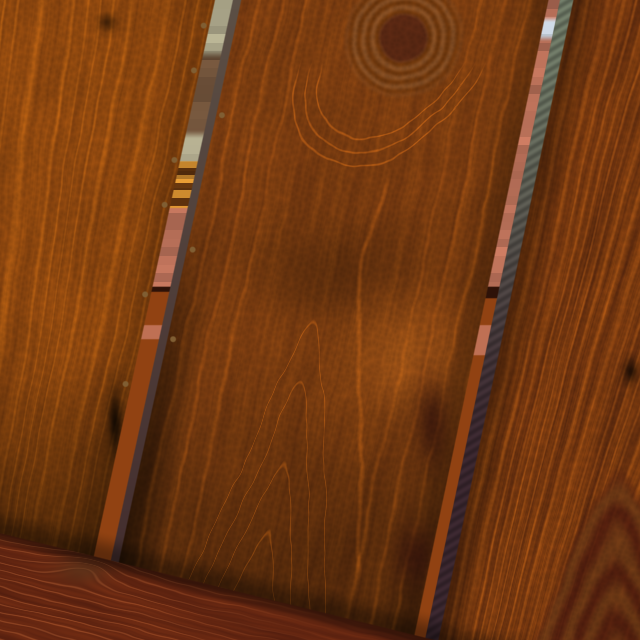
A Shadertoy shader for this texture:

```glsl
float hash(vec2 p) {
  return fract(sin(dot(p, vec2(127.1, 311.7))) * 4375.85);
}

float waves(vec2 p) {
  float sum = 0., amp = .5;
  for (int i = 0; i < 4; i++) {
    sum += amp * sin(p.x + 1.7 * sin(p.y));
    p = mat2(1.6, 1.2, -1.2, 1.6) * p + 1.3;
    amp *= .55;
  }
  return sum;
}

// Distance to the nearest scattered cell point
float cells(vec2 p) {
  float nearest = 2.;
  for (int i = 0; i < 9; i++) {
    vec2 c = floor(p) + vec2(i % 3 - 1, i / 3 - 1);
    nearest = min(nearest, length(c + vec2(hash(c), hash(c + 37.)) - p));
  }
  return nearest;
}

float blob(vec2 p, vec2 center, vec2 radius) {
  vec2 k = (p - center) / radius;
  return exp(-dot(k, k));
}

float ridge(float v, float width) {
  return 1. - smoothstep(0., width, abs(v));
}

float rings(float v, float width) {
  return ridge(fract(v) - .5, width);
}

float span(float v, float a, float b, float soft) {
  return smoothstep(a - soft, a + soft, v) - smoothstep(b - soft, b + soft, v);
}

float streaks(float x, float y) {
  return .6 * cells(vec2(x * 75., y * 3.)) + .4 * cells(vec2(x * 170., y * 7.));
}

vec3 leftBoard(vec2 p, float d, float q) {
  float g = mix(p.x + .13 * d, q, smoothstep(.1, .32, q)) + .005 * waves(p * 9.);
  vec3 col = mix(vec3(.61, .31, .06), vec3(.45, .22, .05), streaks(g, d));
  col += vec3(.1, .06, .01) * rings(g * 34. + .5 * sin(g * 40.), .16);
  col *= 1. - .4 * smoothstep(.48, .9, d) - .18 * smoothstep(.27, .34, q);
  col *= 1. - .5 * blob(p, vec2(.168, .965), vec2(.013));
  return col * (1. - .75 * blob(p, vec2(.18, .34), vec2(.01, .045)));
}

vec3 middleBoard(vec2 p, float d, float q) {
  float wob = waves(p * 17.);
  vec3 col = mix(vec3(.53, .265, .065), vec3(.4, .19, .055), streaks(q + .003 * wob, d));
  col *= 1. - .3 * smoothstep(.5, .95, d) - .22 * blob(p, vec2(.53, .58), vec2(.13, .07));
  col += vec3(.11, .07, .02) * blob(p, vec2(.63, .44), vec2(.08));
  // Side grain, nested arches and a wandering line
  float lines = .55 * smoothstep(.07, .16, abs(q - .62)) * rings(q * 26. + .12 * wob, .13);
  float arch = d - 4.3 * length(vec2(q - .6, .01)) + .022 * wob;
  lines += .8 * rings(arch * 8.7 - 3.4, .055) * smoothstep(.39, .43, arch);
  float wander = p.x - .612 + .05 * smoothstep(.25, .42, d) - .005 * wob;
  lines += .7 * ridge(wander, .006) * span(d, .28, .9, .03);
  // Knot and the contours flowing around it
  vec2 k = p - vec2(.63, .941);
  float r = length(k) + .004 * wob;
  float flow = length(vec2(k.x - .4 * k.y, .75 * k.y)) + .006 * wob;
  lines += rings(flow * 59. - 6.4, .13) * span(flow, .11, .159, .004) * smoothstep(.03, .08, -k.y);
  col += vec3(.19, .1, .015) * min(lines, 1.);
  vec3 halo = vec3(.46, .26, .1) + .055 * sin(r * 430.);
  col = mix(col, halo, .75 - .75 * smoothstep(.075, .1, r));
  col = mix(vec3(.34, .15, .07), col, smoothstep(.032, .042, r));
  // Shaded edges and stains
  col *= 1. - .5 * smoothstep(-.45, -.378, -q) * smoothstep(.2, .7, d);
  col *= 1. - .25 * smoothstep(.8, .86, q);
  float stain = blob(p, vec2(.675, .34), vec2(.022, .06)) + blob(p, vec2(.65, .13), vec2(.03, .045));
  return mix(col, vec3(.19, .065, .04), .7 * stain);
}

vec3 rightBoard(vec2 p, float d, float q) {
  float g = q + .16 * d * smoothstep(.9, 1.15, q) + .004 * waves(p * 8.);
  vec3 col = mix(vec3(.54, .26, .06), vec3(.32, .14, .05), streaks(g, d));
  col += vec3(.12, .07, .015) * rings(g * 42. + .5 * sin(g * 31.), .22);
  col *= .7 + .3 * smoothstep(.9, .96, q);
  float arch = d - 2.3 * length(vec2(p.x - .965, .017)) + .02 * waves(p * 14.);
  vec3 heart = mix(vec3(.4, .21, .08), vec3(.29, .1, .05), .5 + .5 * sin(arch * 75.));
  col = mix(col, heart, .85 * smoothstep(.68, .73, arch));
  return col * (1. - .65 * blob(p, vec2(.986, .42), vec2(.011, .018)));
}

// Scene behind a slot; the first slot adds pale and yellow bands
vec3 backdrop(float d, float first, float aa) {
  vec3 top = mix(vec3(.66, .64, .53), vec3(.42, .31, .22), span(d, .085, .21, .008));
  vec3 yellow = mix(vec3(.36, .19, .05), vec3(.8, .54, .18), step(.5, fract(d * 42.)));
  top = mix(top, yellow, smoothstep(-aa, aa, d - .252));
  vec3 col = mix(vec3(.71, .43, .34), top, first * smoothstep(-aa, aa, .325 - d));
  col = mix(col, vec3(.72, .76, .8), (1. - first) * span(d, .03, .06, .006));
  col *= .85 + .3 * hash(vec2(floor(d * 75.), first));
  col = mix(col, vec3(.57, .26, .07), smoothstep(-aa, aa, d - .45));
  col = mix(col, vec3(.75, .44, .33), span(d, .508, .555 - .025 * first, aa));
  return mix(col, vec3(.18, .07, .03), span(d, .448, .466 - .01 * first, aa));
}

vec3 beam(vec2 p, float depth) {
  float knot = blob(p, vec2(.13, .11), vec2(.04, .02));
  float v = depth + .006 * waves(p * vec2(9., 24.)) + .02 * knot;
  vec3 col = mix(vec3(.46, .18, .075), vec3(.29, .1, .05), streaks(v, p.x));
  col += vec3(.14, .1, .06) * rings(v * 75., .15) * smoothstep(-.6, -.1, -p.x);
  col = mix(col, vec3(.34, .21, .11), .6 * knot);
  return col * (.55 + .45 * smoothstep(0., .025, depth));
}

void mainImage(out vec4 fragColor, in vec2 fragCoord) {
  vec2 p = fragCoord / iResolution.xy;
  float aa = 1. / iResolution.y, d = 1. - p.y;
  float q = p.x + .218 * d, q2 = p.x + .211 * d;
  vec3 col = q < .36 ? leftBoard(p, d, q) : q2 < .88 ? middleBoard(p, d, q) : rightBoard(p, d, q);
  col *= .94 + .14 * cells(p * 110.) + .04 * waves(p * 23.);
  // Slots with exposed plank sides
  col = mix(col, backdrop(d, 1., aa), span(q, .336, .366, aa));
  vec3 side = mix(vec3(.36, .31, .27), vec3(.25, .16, .17), d);
  col = mix(col, side, span(q, .364, .377, aa));
  col = mix(col, backdrop(d, 0., aa), span(q2, .857, .876, aa));
  side = mix(vec3(.4, .44, .37), vec3(.21, .14, .17), smoothstep(0., .75, d));
  side *= 1. + .14 * sin((d + .6 * p.x) * 420.);
  col = mix(col, side, span(q2, .875, .896, aa));
  // Pale specks beside the first slot
  for (float n = 0.; n < 9.; n++) {
    float y = .04 + .07 * n, x = mix(.327, .386, step(.35, hash(vec2(n, 4.))));
    float r = length(p - vec2(x - .218 * y, 1. - y));
    col = mix(vec3(.5, .37, .2), col, smoothstep(.003, .006, r));
  }
  // Crossing beam
  float depth = .167 - .246 * p.x - p.y;
  col *= 1. - .35 * span(depth, -.025, .1, .02);
  col = mix(col, beam(p, depth), smoothstep(-aa, aa, depth));
  fragColor = vec4(clamp(col, 0., 1.), 1.);
}
```
